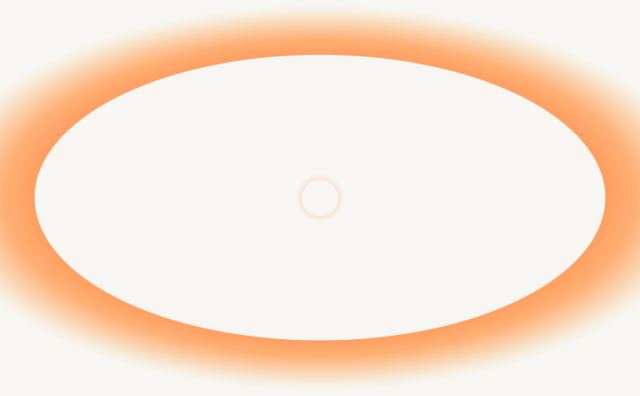
Give the GLSL for this background, as a WebGL 2 fragment shader.

```glsl
#version 300 es
precision highp float;
// A wide elliptical halo of soft orange around a faint small ring, on warm off-white.

uniform vec2 u_resolution;
out vec4 fragColor;

const vec3 PAPER = vec3(0.969, 0.965, 0.949);

// Halo colour by radius, where 1.0 is the sharp inner edge
vec3 haloColor(float r) {
    vec3 amber = vec3(0.995, 0.69, 0.46);
    vec3 cream = vec3(0.97, 0.93, 0.865);
    vec3 color = mix(vec3(1.0, 0.625, 0.385), amber, smoothstep(0.99, 1.13, r));
    color = mix(color, cream, clamp((r - 1.11) / 0.19, 0.0, 1.0));
    return mix(color, PAPER, clamp((r - 1.30) / 0.05, 0.0, 1.0));
}

// Lays a halo with the given semi-axes over the background
vec3 addHalo(vec3 background, vec2 p, vec2 radii, float opacity) {
    float r = length(p / radii);
    float pixel = max(fwidth(r), 1e-4);
    float outside = smoothstep(-0.75 * pixel, 0.75 * pixel, r - 1.0);
    // Beyond its faded rim the halo leaves the background as it was
    float inside = 1.0 - step(1.35, r);
    return mix(background, haloColor(r), outside * inside * opacity);
}

void main() {
    // Centred coordinates, one unit per canvas height
    vec2 p = (gl_FragCoord.xy - 0.5 * u_resolution) / u_resolution.y;

    vec3 color = addHalo(PAPER, p - vec2(0.0, 0.001), vec2(0.7205, 0.3605), 1.0);
    color = addHalo(color, p, vec2(0.0455), 0.2);

    fragColor = vec4(color, 1.0);
}
```
